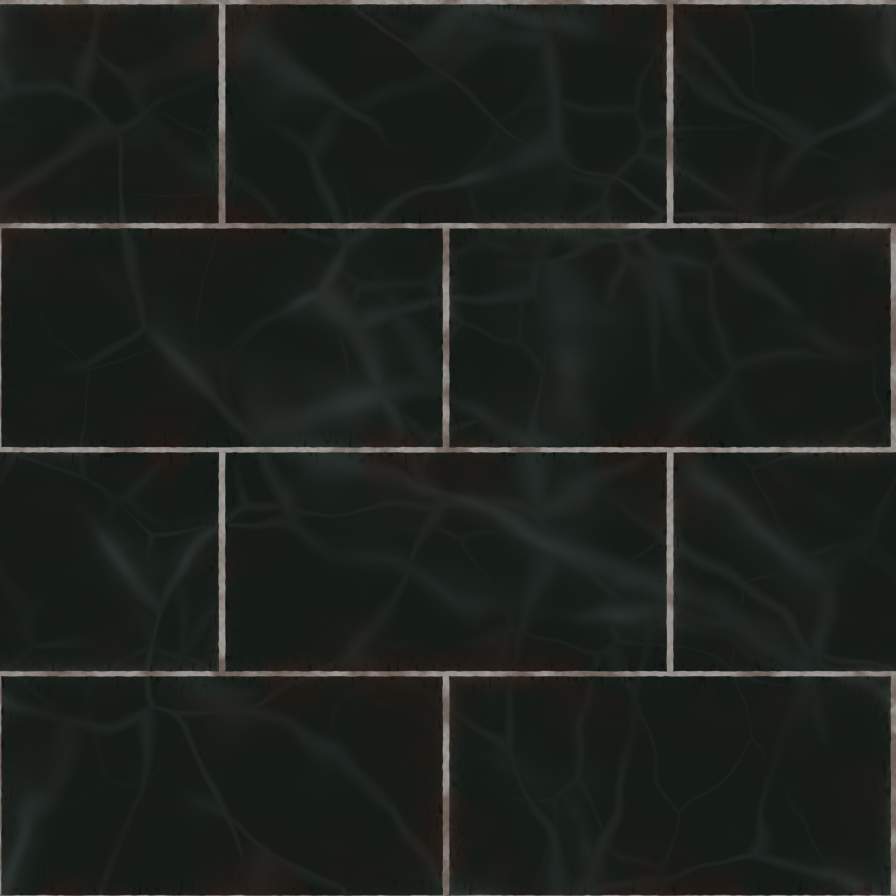
Give the GLSL for this texture, as a three.js fragment shader.

```glsl
// Dark polished marble tiles in running bond with thin pale grout.
// Warped, wrapping cell borders form the smoky veins; wrapping noise
// adds rust and worn rims along the joints. Everything tiles on 0..1.

#define TILES vec2(2.0, 4.0)            // tiles across and rows down
#define JOINT_HALF vec2(0.0037, 0.0029) // half width of upright, level joints
#define JOINT_SHIFT vec2(0.0022, 0.0020)
#define EDGE_SOFT 0.0009
#define VEIN_WARP 0.13
#define VEIN_GAIN 0.85
#define RUST_REACH 0.034
#define WEAR_REACH 0.007
#define STONE vec3(0.083, 0.106, 0.090)
#define VEIN vec3(0.155, 0.180, 0.168)
#define RUST vec3(0.165, 0.095, 0.080)
#define GROUT vec3(0.600, 0.580, 0.560)

varying vec2 vUv;

float hash(vec2 p, float seed) {
  vec3 q = fract(vec3(p.xyx) * vec3(0.1031, 0.1030, 0.0973) + seed * 0.1379);
  q += dot(q, q.yzx + 33.33);
  return fract((q.x + q.y) * q.z);
}

// Value noise that wraps after one canvas; cells holds whole numbers.
float noise(vec2 uv, vec2 cells, float seed) {
  vec2 p = uv * cells;
  vec2 i = floor(p);
  vec2 f = fract(p);
  f = f * f * (3.0 - 2.0 * f);
  vec2 a = mod(i, cells);
  vec2 b = mod(i + 1.0, cells);
  return mix(mix(hash(a, seed), hash(vec2(b.x, a.y), seed), f.x),
             mix(hash(vec2(a.x, b.y), seed), hash(b, seed), f.x), f.y);
}

float fbm(vec2 uv, float cells, float seed) {
  float sum = 0.0;
  float gain = 0.533;
  for (int i = 0; i < 4; i++) {
    sum += gain * noise(uv, vec2(cells), seed + float(i));
    cells *= 2.0;
    gain *= 0.5;
  }
  return sum;
}

// Gap between the two nearest cell points: zero on the cell borders.
float cellBorder(vec2 uv, float cells, float seed) {
  vec2 p = uv * cells;
  vec2 base = floor(p);
  float nearest = 9.0;
  float second = 9.0;
  for (int y = -1; y <= 1; y++) {
    for (int x = -1; x <= 1; x++) {
      vec2 cell = base + vec2(float(x), float(y));
      vec2 id = mod(cell, cells);
      vec2 point = cell + vec2(hash(id, seed), hash(id, seed + 5.0));
      float d = length(point - p);
      second = min(second, max(nearest, d));
      nearest = min(nearest, d);
    }
  }
  return second - nearest;
}

// One vein network: soft core of changing width, faint halo, broken runs.
float veinLayer(vec2 uv, vec2 place, float cells, float width, float seed) {
  float d = cellBorder(uv, cells, seed);
  float spread = fbm(place, 5.0, seed + 11.0);
  float w = width * mix(0.45, 1.7, smoothstep(0.3, 0.7, spread));
  float core = 1.0 - smoothstep(0.0, w, d);
  float halo = 1.0 - smoothstep(0.0, w * 4.0, d);
  float run = smoothstep(0.33, 0.62, fbm(place, 4.0, seed + 23.0));
  float smoke = smoothstep(0.50, 0.72, spread);
  return run * (0.75 * core + 0.65 * halo * halo * smoke);
}

void main() {
  // Running bond: signed distance to the nearest joint, in canvas units.
  vec2 p = vUv + JOINT_SHIFT;
  float row = floor(p.y * TILES.y);
  p.x += mod(row, 2.0) * 0.5 / TILES.x;
  vec2 grid = p * TILES;
  vec2 tile = mod(floor(grid), TILES);
  vec2 inset = min(fract(grid), 1.0 - fract(grid)) / TILES - JOINT_HALF;
  float rim = min(inset.x, inset.y);

  // Veins: the slanted network runs down to the right, the others cross it.
  vec2 bend = vec2(fbm(vUv, 4.0, 1.0), fbm(vUv, 4.0, 7.0)) - 0.5;
  vec2 flow = vUv + VEIN_WARP * bend;
  float veins = veinLayer(vec2(flow.x + flow.y, flow.y), vUv, 4.0, 0.105, 31.0);
  veins = max(veins, 0.9 * veinLayer(flow, vUv, 5.0, 0.085, 47.0));
  veins = max(veins, 0.5 * veinLayer(flow, vUv, 8.0, 0.070, 63.0));
  float cloud = fbm(vUv, 8.0, 80.0);
  vec3 color = STONE * (0.97 + 0.06 * cloud);
  color = mix(color, VEIN, VEIN_GAIN * veins * (0.65 + 0.6 * cloud));

  // Patchy rust and a worn, gritty rim that differs from tile to tile.
  float grit = noise(vUv, vec2(256.0), 90.0);
  float patchy = fbm(vUv, 16.0, 95.0);
  float rust = exp(-max(rim, 0.0) / RUST_REACH) * smoothstep(0.42, 0.72, patchy);
  color = mix(color, RUST, 0.65 * rust);
  float worn = mix(0.12, 0.55, hash(tile, 101.0)) * smoothstep(0.25, 0.7, fbm(vUv, 12.0, 105.0));
  float wear = worn * exp(-max(rim, 0.0) / WEAR_REACH) * (0.6 + 0.6 * grit);
  color = mix(color, vec3(0.26, 0.25, 0.22), wear);
  float chips = smoothstep(0.72, 0.9, noise(vUv, vec2(320.0, 128.0), 110.0));
  color *= 1.0 - 0.4 * chips * exp(-max(rim, 0.0) / 0.009);

  // Grout: fine grain with brownish stains.
  float stain = smoothstep(0.42, 0.72, fbm(vUv, 24.0, 120.0));
  vec3 grout = mix(GROUT, vec3(0.40, 0.345, 0.315), 0.8 * stain);
  grout *= 0.92 + 0.14 * grit;
  float ragged = rim + 0.0008 * (noise(vUv, vec2(160.0), 130.0) - 0.5);
  color = mix(grout, color, smoothstep(-EDGE_SOFT, EDGE_SOFT, ragged));

  gl_FragColor = vec4(color, 1.0);
}
```
